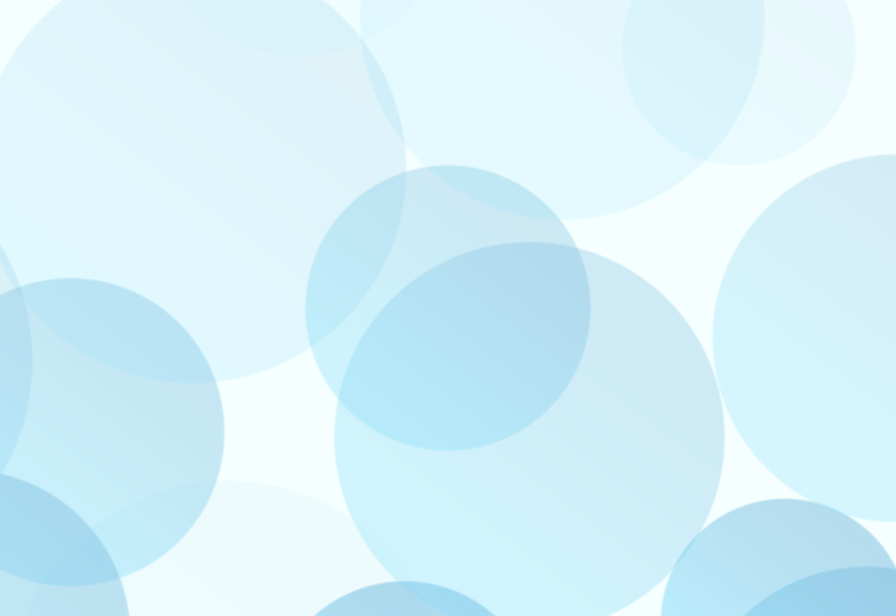
A Shadertoy shader for this background:

```glsl
// Large translucent blue discs overlapping on a near-white ground.
// A low-discrepancy sequence with a sine sway scatters the discs; each is
// blended over the last with a diagonal tint from bright cyan to grey-blue.

const int   DISC_COUNT   = 16;
const vec3  GROUND       = vec3(0.960, 1.000, 1.000);
const vec3  TINT_BRIGHT  = vec3(0.520, 0.870, 0.985); // lower-left side of a disc
const vec3  TINT_MUTED   = vec3(0.490, 0.745, 0.875); // upper-right side of a disc
const vec2  TINT_DIR     = vec2(0.6, 0.8);
const vec2  RADIUS_RANGE = vec2(0.17, 0.375);         // in canvas heights
const vec2  ALPHA_RANGE  = vec2(0.05, 0.60);
const float ALPHA_CURVE  = 1.5;                       // above 1 favours pale discs
const float MARGIN       = 0.3;                       // scatter area beyond the canvas
const vec2  SWAY         = vec2(0.17, 0.05);
const float EDGE         = 0.0028;                    // half width of the soft rim

// Evenly spread value in 0..1 for the given index.
float spread(float index, float stepSize, float phase) {
    return fract(phase + index * stepSize);
}

// Disc centre, in canvas heights.
vec2 discCentre(float index, float aspect) {
    vec2 cell = vec2(spread(index, 0.7549, 0.5), spread(index, 0.5698, 0.5));
    vec2 area = vec2(aspect, 1.0) + 2.0 * MARGIN;
    return cell * area - MARGIN + SWAY * sin(index * vec2(2.1, 1.7));
}

// Blend one disc over the colour beneath it.
vec3 addDisc(vec3 below, vec2 offset, float radius, float alpha) {
    float cover = 1.0 - smoothstep(-EDGE, EDGE, length(offset) - radius);
    float slope = smoothstep(-1.0, 1.0, dot(offset, TINT_DIR) / radius);
    return mix(below, mix(TINT_BRIGHT, TINT_MUTED, slope), cover * alpha);
}

void mainImage(out vec4 fragColor, in vec2 fragCoord) {
    vec2 pos = fragCoord / iResolution.y;
    float aspect = iResolution.x / iResolution.y;

    vec3 colour = GROUND;
    for (int i = 0; i < DISC_COUNT; i++) {
        float index = float(i);
        float radius = mix(RADIUS_RANGE.x, RADIUS_RANGE.y, spread(index, 0.618, 0.3));
        float strength = pow(spread(index, 0.414, 0.66), ALPHA_CURVE);
        float alpha = mix(ALPHA_RANGE.x, ALPHA_RANGE.y, strength);
        colour = addDisc(colour, pos - discCentre(index, aspect), radius, alpha);
    }
    fragColor = vec4(colour, 1.0);
}
```
